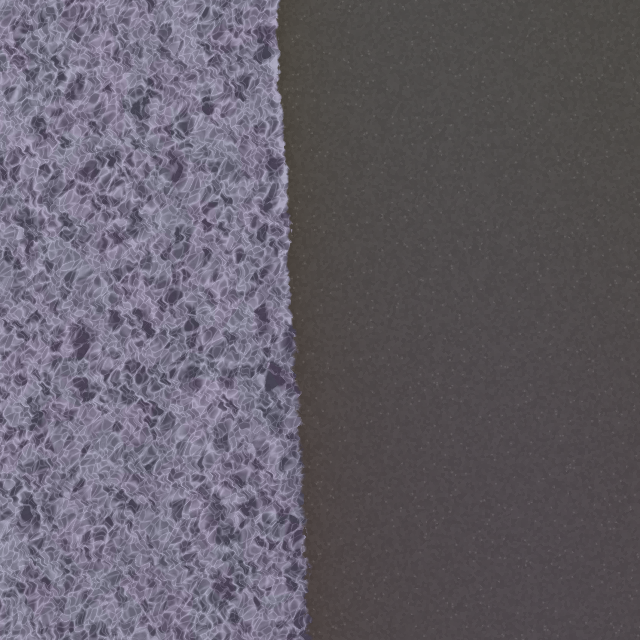
A Shadertoy shader for this texture:

```glsl
#define PORE_SCALE 52.0
#define PIT_SCALE 19.0
#define FINE_SCALE 112.0
#define GRAIN_SCALE 210.0
#define WARP 0.007
#define EDGE_SOFTNESS 0.0025
#define FOAM_DARK vec3(0.28, 0.26, 0.33)
#define FOAM_LIGHT vec3(0.64, 0.62, 0.71)
#define WALL_TOP vec3(0.310, 0.300, 0.292)
#define WALL_BOTTOM vec3(0.312, 0.286, 0.300)

vec2 hash2(vec2 p) {
    vec3 q = fract(vec3(p.xyx) * vec3(0.1031, 0.1030, 0.0973));
    q += dot(q, q.yzx + 33.33);
    return fract((q.xx + q.yz) * q.zy);
}

// Nearest distance, gap to the second nearest, random value of the cell
vec3 cellular(vec2 p) {
    vec2 base = floor(p), f = fract(p);
    float nearest = 8.0, second = 8.0, id = 0.0;
    for (int j = -1; j <= 1; j++)
    for (int i = -1; i <= 1; i++) {
        vec2 cell = vec2(i, j);
        vec2 rnd = hash2(base + cell + 71.0);
        float d = length(cell + rnd - f);
        if (d < nearest) {
            second = nearest;
            nearest = d;
            id = fract(rnd.x * 7.3 + rnd.y * 13.7);
        } else {
            second = min(second, d);
        }
    }
    return vec3(nearest, second - nearest, id);
}

vec2 sineWarp(vec2 p) {
    vec2 w = sin(p.yx * vec2(47.0, 39.0) + vec2(1.3, 4.1));
    w += 0.7 * sin(p.yx * vec2(113.0, 97.0) + p * 61.0 + w);
    w += 0.5 * sin(p.yx * vec2(241.0, 223.0) - p * 137.0 + 2.0 * w);
    return w * WARP * 0.6;
}

// Horizontal position of the foam border at height y
float borderX(float y) {
    float x = mix(0.483, 0.433, smoothstep(-0.1, 1.05, y));
    x += 0.006 * smoothstep(0.88, 0.74, y) * smoothstep(0.44, 0.52, y);
    x -= 0.007 * smoothstep(0.47, 0.53, y) * smoothstep(0.66, 0.56, y);
    x += 0.0016 * sin(y * 71.0) + 0.0012 * sin(y * 163.0 + 2.0);
    return x + 0.0012 * sin(y * 390.0 + 3.0 * sin(y * 57.0));
}

float foamTone(vec2 uv) {
    vec2 p = (uv + sineWarp(uv)) * vec2(1.0, 0.8);
    vec3 pore = cellular(p * PORE_SCALE);
    vec3 fine = cellular(p * FINE_SCALE + 19.0);
    vec3 pit = cellular(p * vec2(1.0, 0.75) * PIT_SCALE + 5.0);

    // Pale ridges between darker pores
    float ridge = 1.0 - smoothstep(0.02, 0.42, pore.y);
    float tone = mix(0.14 + 0.52 * pore.z, 0.78, ridge);
    float fineRidge = 1.0 - smoothstep(0.0, 0.4, fine.y);
    tone += 0.30 * (fineRidge - 0.45) + 0.30 * (fine.z - 0.5);

    // Scattered deep pits, each with a bright rim
    float chosen = step(0.68, pit.z);
    float radius = 0.16 + 0.5 * (pit.z - 0.68);
    tone -= 0.36 * chosen * (1.0 - smoothstep(radius * 0.6, radius + 0.08, pit.x));
    tone += 0.16 * chosen * exp(-pow((pit.x - radius - 0.13) * 16.0, 2.0));

    // Broad vertical bands, brighter towards the upper left
    tone += 0.04 * sin(uv.x * 43.0 + 1.5 * sin(uv.y * 8.0));
    tone += 0.05 * (uv.y - 0.5) - 0.10 * (uv.x - 0.22);
    return tone;
}

void mainImage(out vec4 fragColor, in vec2 fragCoord) {
    vec2 uv = fragCoord / iResolution.xy;
    float pixel = 1.0 / iResolution.y;
    vec3 grain = cellular(uv * GRAIN_SCALE);
    float upper = smoothstep(0.44, 0.50, uv.y);

    // Frayed border, softer in the lower half
    float fray = (cellular(uv * 95.0 + 3.0).z - 0.5) * mix(0.010, 0.003, upper);
    float d = uv.x - borderX(uv.y) + fray;
    float soft = max(pixel, EDGE_SOFTNESS * mix(1.8, 0.8, upper));

    // Plain wall with speckle and a brown shade beside the foam
    vec3 wall = mix(WALL_BOTTOM, WALL_TOP, smoothstep(0.1, 0.95, uv.y));
    wall += 0.008 * sin(uv.x * 9.0 + 2.0 * uv.y) * vec3(0.4, 0.5, 1.0);
    wall += vec3(0.002, -0.008, -0.026) * exp(-max(d, 0.0) * 18.0);
    wall -= 0.025 * exp(-max(d, 0.0) * 75.0);
    wall += 0.032 * (grain.z - 0.5);
    wall += 0.06 * step(0.965, grain.z) * (1.0 - smoothstep(0.1, 0.45, grain.x));

    // Foam: pale rim above, shaded margin below
    float tone = foamTone(uv);
    float rim = exp(-pow((d + 0.006) / 0.0045, 2.0));
    tone += 0.30 * rim * upper;
    tone -= 0.24 * (1.0 - upper) * smoothstep(-0.045, 0.0, d);
    vec3 foam = mix(FOAM_DARK, FOAM_LIGHT, clamp(tone, 0.0, 1.08));
    float tint = cellular(uv * 27.0 + 41.0).z - 0.5;
    foam += tint * vec3(0.020, -0.012, 0.008) + 0.025 * (grain.z - 0.5);

    vec3 color = mix(foam, wall, smoothstep(-soft, soft, d));
    fragColor = vec4(clamp(color, 0.0, 1.0), 1.0);
}
```
